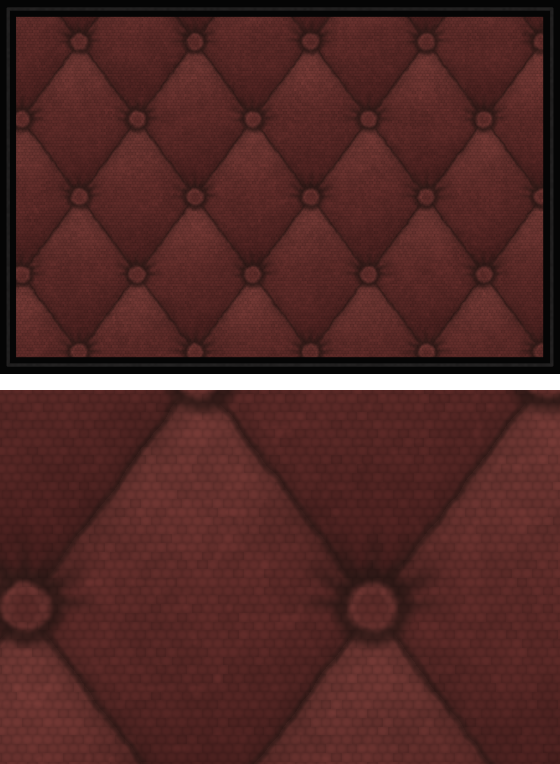
Top, the full canvas; bottom, a detail of the centre.
A WebGL 2 fragment shader for this texture:

```glsl
#version 300 es
precision highp float;
// Deep-buttoned upholstery in dark red cloth, inside a black frame with a thin grey line.
// A skewed lattice puts seams on its integer lines and buttons on its integer points;
// each diamond is lit from above, then folds, buttons, weave and blotches are layered on.
uniform vec2 u_resolution;
out vec4 fragColor;

const vec2 REPEAT = vec2(0.3098, 0.4150);   // width and height of one diamond
const vec2 BUTTON_ORIGIN = vec2(0.2129, 0.8887);
const vec2 CENTRE = vec2(0.749, 0.5);
const vec2 WEAVE = vec2(0.0092, 0.0078);    // size of one bead of the cloth
const float BUTTON_RADIUS = 0.0215;

const vec3 CLOTH_DARK = vec3(0.270, 0.115, 0.110);
const vec3 CLOTH_MID = vec3(0.335, 0.152, 0.143);
const vec3 CLOTH_LIGHT = vec3(0.415, 0.205, 0.190);
const vec3 CREASE = vec3(0.180, 0.095, 0.085);
const vec3 FRAME_BLACK = vec3(0.018);
const vec3 FRAME_GREY = vec3(0.130, 0.124, 0.124);

float hash(vec2 p) {
    return fract(sin(dot(p, vec2(127.1, 311.7))) * 43758.5453);
}

float noise(vec2 p) {
    vec2 i = floor(p), f = fract(p);
    f = f * f * (3.0 - 2.0 * f);
    return mix(mix(hash(i), hash(i + vec2(1, 0)), f.x),
               mix(hash(i + vec2(0, 1)), hash(i + vec2(1, 1)), f.x), f.y);
}

float boxDistance(vec2 p, vec2 halfSize, float radius) {
    vec2 d = abs(p) - halfSize + radius;
    return length(max(d, 0.0)) + min(max(d.x, d.y), 0.0) - radius;
}

float coverage(float dist, float blur) {
    return 1.0 - smoothstep(-blur, blur, dist);
}

// Position in the skewed lattice, where seams are the integer lines.
vec2 toLattice(vec2 p) {
    vec2 q = (p - BUTTON_ORIGIN) / REPEAT;
    return vec2(q.x + q.y, q.x - q.y);
}

// Brick-laid beads, each with its own brightness; centred near zero.
float weave(vec2 p, vec2 size) {
    vec2 g = p / size;
    g.x += 0.5 * mod(floor(g.y), 2.0);
    float bead = 1.0 - smoothstep(0.15, 0.65, length(fract(g) - 0.5));
    return 0.13 * (bead - 0.5) + 0.11 * (hash(floor(g)) - 0.5);
}

// Light on one diamond: bright below its top button, dark at its foot.
vec3 diamondColour(vec2 cell) {
    float height = 0.5 + 0.5 * (cell.x - cell.y);
    float side = cell.x + cell.y - 1.0;
    float light = height - 0.07 * side - 0.12 * side * side;
    vec3 colour = mix(CLOTH_DARK, CLOTH_MID, smoothstep(0.02, 0.48, light));
    return mix(colour, CLOTH_LIGHT, smoothstep(0.45, 0.90, light));
}

// Gathered folds fanning out over the top and sides of a button.
float folds(vec2 d, float seed) {
    float r = length(d);
    float angle = atan(d.y, d.x);
    float spikes = 0.55 + 0.45 * cos(12.0 * angle + 1.5 * (seed - 0.5));
    float reach = 0.076 + 0.012 * seed;
    float upper = smoothstep(-0.35, 0.15, d.y / max(r, 0.001));
    return spikes * upper * (1.0 - smoothstep(0.026, reach, r));
}

vec3 upholstery(vec2 p, float pixel) {
    vec2 wobble = vec2(noise(p * 75.0), noise(p * 75.0 + 40.0)) - 0.5;
    vec2 lattice = toLattice(p + 0.004 * wobble);
    vec3 colour = diamondColour(fract(lattice));

    // Offset from the nearest button
    vec2 id = round(lattice);
    vec2 skew = lattice - id;
    vec2 d = 0.5 * REPEAT * vec2(skew.x + skew.y, skew.x - skew.y);
    float r = length(d);

    // Seams: a thin dark core in a soft valley
    float seam = min(abs(skew.x), abs(skew.y)) / length(1.0 / REPEAT);
    float core = coverage(seam - 0.0042, 0.0032 + pixel);
    float valley = exp(-seam / 0.011);
    colour = mix(colour, CREASE, max(0.78 * core, 0.42 * valley));

    // Folds, hollow and button
    colour = mix(colour, CREASE, 0.72 * folds(d, hash(id)));
    colour = mix(colour, CREASE, 0.88 * coverage(r - 0.034, 0.007 + pixel));
    float rim = smoothstep(0.008, 0.017, r) * (0.5 + noise(d * 220.0 + id * 7.0));
    vec3 button = mix(CLOTH_MID, CLOTH_LIGHT, 0.25 + 0.35 * rim + 6.0 * d.y);
    colour = mix(colour, button, 0.92 * coverage(r - BUTTON_RADIUS, 0.0035 + pixel));

    // Cloth grain, worn flecks and broad blotches
    float fleck = smoothstep(0.72, 0.95, noise(p * 95.0)) * noise(p * 14.0);
    float blotch = 0.09 * (noise(p * 22.0) - 0.5);
    return colour * (1.0 + weave(p, WEAVE) + blotch + 0.10 * fleck);
}

void main() {
    vec2 p = gl_FragCoord.xy / u_resolution * vec2(1.5, 1.0);
    float pixel = 0.7 / u_resolution.y;

    // Frame: black, with a grey line between two rounded boxes
    float outer = boxDistance(p - vec2(0.75, 0.5), vec2(0.7325, 0.4805), 0.004);
    float line = coverage(abs(outer + 0.0045) - 0.0045, pixel);
    vec3 colour = mix(FRAME_BLACK, FRAME_GREY * (0.9 + 0.2 * noise(p * 120.0)), line);

    float panel = boxDistance(p - CENTRE, vec2(0.706, 0.455), 0.001);
    colour = mix(colour, upholstery(p, pixel), coverage(panel, pixel));
    fragColor = vec4(colour, 1.0);
}
```
